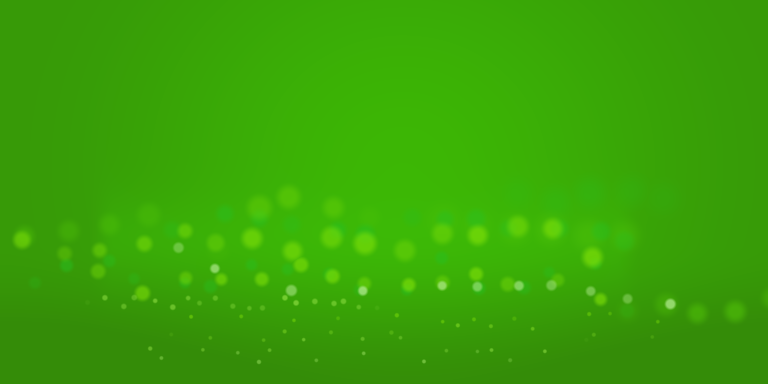
Reproduce this background procedurally as a Shadertoy shader.

```glsl
// A green studio backdrop with a wave of out-of-focus light dots across its lower half.
// Each row of dots is a jittered 1D lattice that follows a curve; upper rows are
// large and soft, lower rows small and crisp. Units: canvas height = 1.

const vec3 BRIGHT = vec3(0.235, 0.715, 0.02);
const vec3 SHADE  = vec3(0.205, 0.55, 0.03);
const vec3 LIME   = vec3(0.50, 0.88, 0.03);
const vec3 LEAF   = vec3(0.33, 0.78, 0.03);
const vec3 MINT   = vec3(0.15, 0.75, 0.13);
const vec3 PALE   = vec3(0.66, 0.90, 0.52);
const float PITCH = 0.0977;   // distance between columns
const float PHASE = 0.075;    // position of column zero

// Two sine-free random values in 0..1
vec2 hash2(vec2 cell) {
    vec3 q = fract(vec3(cell.xyx) * vec3(0.1031, 0.1030, 0.0973));
    q += dot(q, q.yzx + 33.33);
    return fract((q.xx + q.yz) * q.zy);
}

float bell(float x, float center, float width) {
    float d = (x - center) / width;
    return exp(-d * d);
}

// One inside the span, fading out just beyond its ends
float window(float x, vec2 span) {
    return smoothstep(span.x - 0.07, span.x, x)
         * (1.0 - smoothstep(span.y, span.y + 0.07, x));
}

// curve = base height, bump height, bump center, drop at the right end
float rowHeight(float x, vec4 curve) {
    return curve.x + curve.y * bell(x, curve.z, 0.14)
         - curve.w * smoothstep(1.45, 1.68, x);
}

// lattice = pitch, phase; lens = radius, relative blur
float dotRow(vec2 p, vec2 lattice, vec4 curve, vec2 jitter, vec2 lens, vec2 span, float seed) {
    float column = floor((p.x - lattice.y) / lattice.x + 0.5);
    float blur = max(lens.x * lens.y, 0.7 / iResolution.y);
    float cover = 0.0;
    for (int k = -1; k <= 1; k++) {
        float id = column + float(k);
        vec2 place = hash2(vec2(id + 50.0, seed)) - 0.5;
        vec2 look = hash2(vec2(id + 90.0, seed + 17.0));
        float x = lattice.y + id * lattice.x;
        vec2 center = vec2(x, rowHeight(x, curve)) + place * jitter;
        float size = lens.x * mix(0.85, 1.1, look.x);
        float disc = 1.0 - smoothstep(size - blur, size + blur, length(p - center));
        cover = max(cover, disc * mix(0.5, 1.0, look.y) * window(x, span));
    }
    return cover;
}

// Radial light with a darker floor
vec3 backdrop(vec2 p) {
    float falloff = smoothstep(0.0, 1.08, length((p - vec2(1.05, 0.57)) * vec2(1.0, 1.1)));
    float ground = 1.0 - smoothstep(0.0, 0.36, p.y);
    return mix(BRIGHT, SHADE, min(0.68 * falloff + 0.55 * ground, 1.0));
}

// Wide blurred light behind the dots
vec3 addHaze(vec3 col, vec2 p) {
    float mist = bell(p.y, 0.38, 0.11) * window(p.x, vec2(0.3, 1.6));
    col = mix(col, vec3(0.24, 0.77, 0.03), 0.3 * mist);
    vec2 columns = vec2(PITCH, PHASE);
    float veil = dotRow(p, columns, vec4(0.50, 0.0, 1.0, 0.02), vec2(0.02, 0.05),
                        vec2(0.035, 0.8), vec2(1.32, 1.7), 3.0);
    float mid = dotRow(p, columns, vec4(0.41, 0.0, 1.0, 0.03), vec2(0.02, 0.04),
                       vec2(0.036, 0.75), vec2(1.15, 1.65), 5.0);
    col = mix(col, MINT, 0.3 * veil);
    return mix(col, LEAF, 0.4 * mid);
}

// Large and medium coloured discs
vec3 addBokeh(vec3 col, vec2 p) {
    vec2 columns = vec2(PITCH, PHASE);
    float mintHigh = dotRow(p, columns, vec4(0.41, 0.04, 0.68, 0.05), vec2(0.06, 0.05),
                            vec2(0.022, 0.5), vec2(0.45, 1.65), 8.0);
    float mintLow = dotRow(p, columns, vec4(0.29, 0.0, 1.0, 0.06), vec2(0.04, 0.10),
                           vec2(0.016, 0.45), vec2(0.1, 1.6), 12.0);
    float crest = dotRow(p, columns, vec4(0.42, 0.07, 0.76, 0.0), vec2(0.03, 0.04),
                         vec2(0.028, 0.5), vec2(0.68, 0.9), 21.0);
    float left = dotRow(p, columns, vec4(0.39, 0.04, 0.34, 0.0), vec2(0.04, 0.05),
                        vec2(0.026, 0.55), vec2(-0.1, 0.4), 24.0);
    float main = dotRow(p, columns, vec4(0.365, 0.06, 1.42, 0.14), vec2(0.015, 0.05),
                        vec2(0.026, 0.45), vec2(0.62, 1.55), 31.0);
    float mainLeft = dotRow(p, columns, vec4(0.355, 0.02, 0.42, 0.0), vec2(0.05, 0.06),
                            vec2(0.020, 0.45), vec2(-0.1, 0.55), 35.0);
    float low = dotRow(p, columns, vec4(0.265, 0.03, 0.78, 0.05), vec2(0.05, 0.06),
                       vec2(0.017, 0.45), vec2(0.3, 1.55), 42.0);
    float tail = dotRow(p, columns, vec4(0.25, 0.0, 1.0, 0.05), vec2(0.04, 0.05),
                        vec2(0.026, 0.55), vec2(1.68, 2.1), 47.0);
    col = mix(col, MINT, 0.55 * max(mintHigh, mintLow));
    col = mix(col, LEAF, 0.6 * max(left, tail));
    col = mix(col, LIME, 0.55 * max(crest, mainLeft));
    return mix(col, LIME, 0.7 * max(main, low));
}

// Pale lights and fine specks
vec3 addSparks(vec3 col, vec2 p) {
    vec4 path = vec4(0.25, 0.10, 0.46, 0.04);
    vec2 lens = vec2(0.013, 0.35);
    float odd = dotRow(p, vec2(2.0 * PITCH, PHASE + PITCH), path, vec2(0.02), lens, vec2(0.5, 1.76), 52.0);
    float even = dotRow(p, vec2(2.0 * PITCH, PHASE), path, vec2(0.02), lens, vec2(1.22, 1.66), 57.0);
    float start = dotRow(p, vec2(2.0 * PITCH, PHASE), path, vec2(0.02), lens, vec2(0.42, 0.48), 59.0);
    col = mix(col, PALE, 0.85 * max(odd, max(even, start)));
    float string = dotRow(p, vec2(0.042, 0.02), vec4(0.212, 0.0, 1.0, 0.0), vec2(0.02, 0.03),
                          vec2(0.0065, 0.45), vec2(0.28, 0.94), 63.0);
    col = mix(col, mix(LIME, PALE, 0.5), 0.65 * string);
    for (int i = 0; i < 4; i++) {
        float row = float(i);
        float specks = dotRow(p, vec2(0.125, 0.03 * row), vec4(0.165 - 0.032 * row, 0.0, 1.0, 0.0),
                              vec2(0.09, 0.04), vec2(0.005, 0.5), vec2(0.45, 1.75 - 0.12 * row), 71.0 + 9.0 * row);
        col = mix(col, mix(LIME, PALE, 0.25 * row), 0.55 * specks);
    }
    return col;
}

void mainImage(out vec4 fragColor, in vec2 fragCoord) {
    vec2 p = fragCoord / iResolution.y;
    vec3 col = addHaze(backdrop(p), p);
    col = addBokeh(col, p);
    fragColor = vec4(addSparks(col, p), 1.0);
}
```
